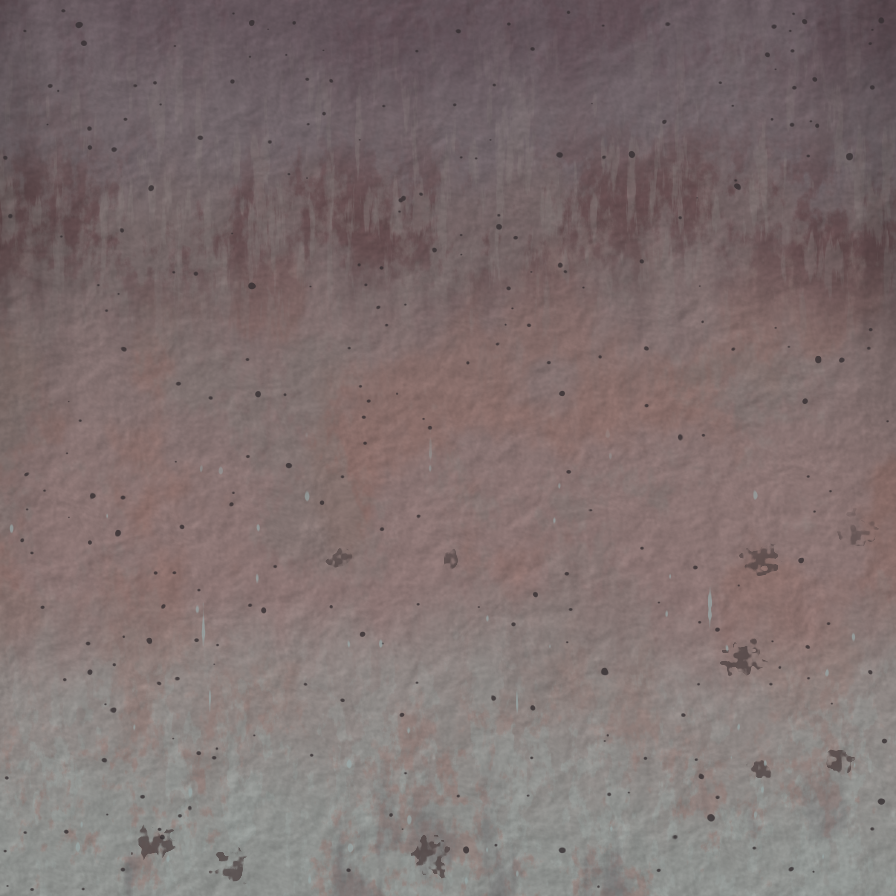
Give the GLSL for this texture, as a Shadertoy shader.

```glsl
float hash(vec2 p) {
    vec3 q = fract(p.xyx * vec3(0.1031, 0.1030, 0.0973));
    q += dot(q, q.yzx + 33.33);
    return fract((q.x + q.y) * q.z);
}

float noise(vec2 p) {
    vec2 i = floor(p), f = fract(p);
    f = f * f * (3.0 - 2.0 * f);
    return mix(mix(hash(i), hash(i + vec2(1, 0)), f.x),
               mix(hash(i + vec2(0, 1)), hash(i + vec2(1, 1)), f.x), f.y);
}

float fbm(vec2 p) {
    float sum = 0.0, amp = 0.5;
    for (int i = 0; i < 5; i++) {
        sum += amp * noise(p);
        p = mat2(0.96, 0.28, -0.28, 0.96) * p * 2.03 + 17.3;
        amp *= 0.5;
    }
    return sum / 0.97;
}

// Trowelled plaster surface, used for the relief shading
float plaster(vec2 p) {
    vec2 bend = 0.012 * vec2(noise(p * 24.0), noise(p * 24.0 + 40.0));
    return fbm((p + bend) * vec2(52.0, 60.0));
}

// Scattered blots: one randomly sized and placed per cell, with ragged rims
float blots(vec2 p, float cells, float share, float radius, vec2 stretch, float seed) {
    vec2 q = p * cells, id = floor(q);
    float pick = hash(id + seed);
    vec2 centre = 0.25 + 0.5 * vec2(hash(id + seed + 11.0), hash(id + seed + 23.0));
    vec2 d = (fract(q) - centre) / cells / stretch;
    float r = radius * (0.4 + 0.8 * hash(id + seed + 37.0));
    float rim = (noise(p * 150.0 + seed) - 0.5) * r * 1.1;
    return step(pick, share) * (1.0 - smoothstep(r - 0.0008, r + 0.0010, length(d) + rim));
}

// Soft window around a height
float band(float y, float middle, float halfWidth) {
    return exp(-pow((y - middle) / halfWidth, 2.0));
}

void mainImage(out vec4 fragColor, in vec2 fragCoord) {
    vec2 p = fragCoord / iResolution.xy;
    float cloud = fbm(p * vec2(5.0, 4.0) + 3.0);
    float patches = fbm(p * vec2(13.0, 9.0) + 31.0);
    float streak = fbm(p * vec2(42.0, 7.0) + 8.0);
    float fine = fbm(p * vec2(120.0, 75.0) + 52.0);

    // Stacked washes with uneven, running borders
    float y = p.y + (cloud - 0.5) * 0.16 + (streak - 0.5) * 0.09;
    vec3 color = mix(vec3(0.555, 0.565, 0.555), vec3(0.555, 0.525, 0.515), smoothstep(0.02, 0.21, y));
    color = mix(color, vec3(0.540, 0.455, 0.448), smoothstep(0.20, 0.36, y));
    color = mix(color, vec3(0.510, 0.440, 0.436), smoothstep(0.42, 0.60, y));
    color = mix(color, vec3(0.445, 0.385, 0.388), smoothstep(0.59, 0.72, y));
    color = mix(color, vec3(0.435, 0.390, 0.408), smoothstep(0.74, 0.84, y));
    color = mix(color, vec3(0.385, 0.330, 0.355), smoothstep(0.86, 1.02, y));

    // Salmon stains and worn grey patches
    float salmon = smoothstep(0.48, 0.70, patches) * band(p.y, 0.47, 0.24);
    color = mix(color, vec3(0.540, 0.415, 0.390), 0.65 * salmon);
    float worn = smoothstep(0.50, 0.68, fbm(p * vec2(9.0, 7.0) + 71.0) + 0.3 * (fine - 0.5));
    color = mix(color, vec3(0.475, 0.445, 0.435), 0.50 * worn * band(p.y, 0.50, 0.26));

    // Dark red wash, scraped through by vertical scratches
    float wash = 0.5 * patches + 0.3 * streak + 0.35 * fine;
    float red = smoothstep(0.50, 0.68, wash) * band(p.y + 0.15 * (cloud - 0.5), 0.745, 0.09);
    color = mix(color, vec3(0.360, 0.265, 0.275), 0.75 * red);
    float topStain = smoothstep(0.52, 0.72, wash) * smoothstep(0.84, 1.0, p.y);
    color = mix(color, vec3(0.350, 0.275, 0.300), 0.60 * topStain);
    float scratch = smoothstep(0.56, 0.70, fbm(p * vec2(95.0, 17.0) + 90.0));
    color = mix(color, vec3(0.495, 0.455, 0.450), 0.50 * scratch * band(p.y, 0.77, 0.16));

    // Pale chalk runs and pink remains near the foot
    float foot = 1.0 - smoothstep(0.10, 0.34, y);
    float chalk = smoothstep(0.50, 0.59, 0.5 * streak + 0.5 * fbm(p * vec2(100.0, 55.0) + 5.0));
    color = mix(color, vec3(0.585, 0.610, 0.600), 0.55 * chalk * foot);
    float pink = smoothstep(0.54, 0.68, 0.55 * patches + 0.45 * fine);
    color = mix(color, vec3(0.550, 0.455, 0.435), 0.60 * pink * foot);
    float soot = smoothstep(0.55, 0.68, 0.6 * patches + 0.4 * streak) * band(p.y, 0.03, 0.09);
    color = mix(color, vec3(0.430, 0.415, 0.420), 0.60 * soot);

    // Darkened side edges
    float side = smoothstep(0.40, 0.51, abs(p.x - 0.5) + 0.12 * (streak - 0.5));
    color *= 1.0 - 0.11 * side * smoothstep(0.25, 0.70, p.y);

    // Relief lit from the upper left, plus grain
    vec2 e = vec2(-0.0016, 0.0016);
    float relief = plaster(p - e) - plaster(p + e);
    color *= 1.0 + 0.32 * clamp(relief, -0.3, 0.3);
    color *= 1.0 + 0.09 * (fine - 0.5) + 0.05 * (noise(p * 310.0) - 0.5);

    // Crumbled brown scars, small pits and pale drips
    float scar = blots(p, 9.0, 0.13, 0.017, vec2(1.0, 0.9), 5.0) * (1.0 - smoothstep(0.35, 0.48, p.y));
    float crumb = smoothstep(0.36, 0.58, noise(p * 190.0) * 0.6 + fine * 0.4);
    color = mix(color, vec3(0.300, 0.255, 0.255), 0.75 * scar * crumb);
    float pits = max(blots(p, 26.0, 0.12, 0.0030, vec2(1.0), 61.0),
                     blots(p, 48.0, 0.08, 0.0017, vec2(1.2, 1.0), 83.0));
    color = mix(color, vec3(0.205, 0.180, 0.190), 0.80 * pits);
    float drips = max(blots(p, 30.0, 0.10, 0.0020, vec2(0.9, 2.0), 127.0),
                      blots(p, 11.0, 0.07, 0.0028, vec2(0.7, 7.0), 149.0));
    color = mix(color, vec3(0.600, 0.665, 0.665), 0.70 * drips * (1.0 - smoothstep(0.42, 0.56, p.y)));

    fragColor = vec4(color, 1.0);
}
```
